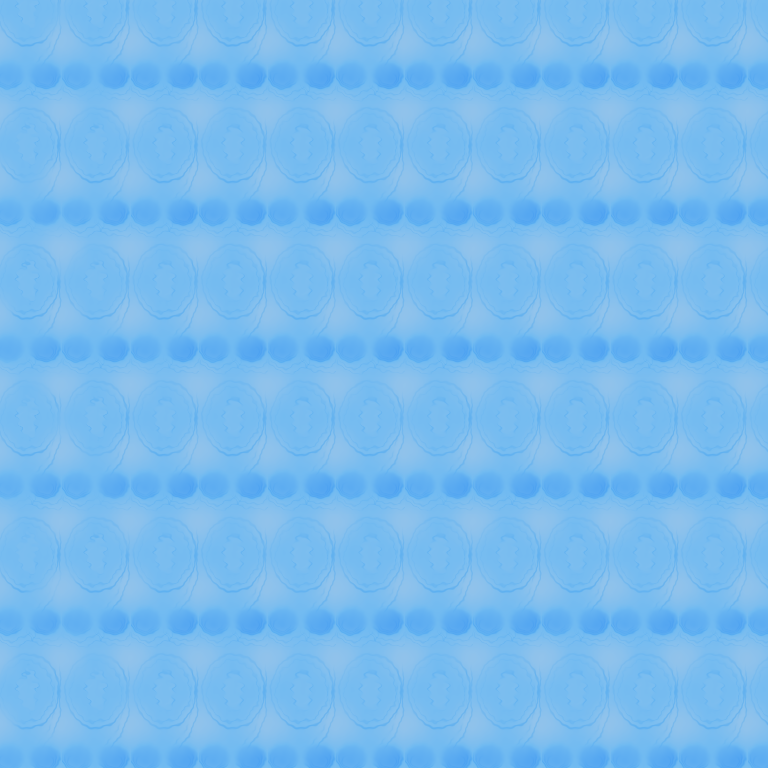
Write a Shadertoy shader that draws this pattern.

```glsl
// Pale blue embossed wallpaper: rows of ringed ovals alternating with paired shaded beads.

const float TAU = 6.2832;

// Soft groove along d = 0, with a pale lip on its inner side; negative values lighten.
float groove(float d, float halfWidth, float blur) {
    float cut = 1.0 - smoothstep(halfWidth - blur, halfWidth + blur, abs(d));
    float lip = 1.0 - smoothstep(0.0, 0.03 + blur, abs(d + 0.035));
    return cut - 0.3 * lip;
}

// Approximate signed distance to an ellipse.
float ellipse(vec2 p, vec2 radii) {
    return (length(p / radii) - 1.0) * min(radii.x, radii.y);
}

// Layered sines that repeat with the cells.
float ripple(vec2 p) {
    return 0.5 * sin(TAU * (3.0 * p.x + 2.0 * p.y))
         + 0.3 * sin(TAU * (7.0 * p.x - 4.0 * p.y) + 1.3)
         + 0.2 * sin(TAU * (5.0 * p.x + 11.0 * p.y) + 2.1);
}

// Slow layered sines that differ from cell to cell.
float drift(vec2 p) {
    return 0.5 + 0.25 * sin(3.7 * p.x + 2.3 * p.y) + 0.25 * sin(8.3 * p.y - 5.1 * p.x);
}

vec3 shade(float t) {
    vec3 c = mix(vec3(0.575, 0.765, 0.92), vec3(0.44, 0.73, 0.945), clamp(t * 2.0, 0.0, 1.0));
    return mix(c, vec3(0.27, 0.61, 0.945), clamp(t * 2.0 - 1.0, 0.0, 1.0));
}

void mainImage(out vec4 fragColor, in vec2 fragCoord) {
    vec2 uv = fragCoord / iResolution.xy;
    vec2 p = uv * vec2(11.2, 11.25) - vec2(0.404, 1.127);
    float blur = 9.0 / iResolution.y;

    // Each cell is one wide and two tall, with its oval at the origin
    vec2 q = vec2(fract(p.x + 0.5) - 0.5, mod(p.y + 1.4, 2.0) - 1.4);
    float wobble = 0.016 * ripple(p);
    float worn = 1.0 - smoothstep(0.03, 0.3, uv.x);
    float ink = mix(1.0, smoothstep(0.15, 0.6, drift(p)), 0.25 + 0.55 * worn);

    // Broad relief: pale hollows between the motifs, deeper bead rows
    float hollow = 0.25 * (1.0 - cos(TAU * p.x)) * (1.0 - cos(TAU * p.y));
    float row = 0.5 - 0.5 * cos(0.5 * TAU * p.y);
    float tone = 0.32 - 0.29 * hollow + 0.1 * row * row * row;
    float lines = 0.0;

    // Oval with nested rings, strongest at the lower right
    float oval = ellipse(q, vec2(0.45, 0.54)) + wobble;
    tone += 0.11 * (1.0 - smoothstep(-0.08, 0.07, oval));
    float side = 0.35 + 0.65 * smoothstep(-0.45, 0.5, q.x - q.y);
    lines += 0.8 * side * groove(oval, 0.012, blur);
    lines += 0.4 * side * groove(oval + 0.075 + wobble, 0.008, blur);

    // Pale stepped slot inside the oval
    vec2 stepped = q + vec2(0.02 * sin(TAU * 9.0 * p.y), 0.0);
    float slot = ellipse(stepped, vec2(0.14, 0.29)) + wobble * (1.0 + 2.0 * worn);
    tone -= 0.07 * (1.0 - smoothstep(-0.05, 0.02, slot));
    float slotGaps = 0.5 + 0.5 * sin(TAU * 5.0 * p.y);
    lines += 0.55 * slotGaps * groove(slot, 0.01, blur);

    // Strand that falls past the oval and curls inward
    float fall = max(-q.y - 0.25, 0.0);
    float strand = (q.x - 0.47 + 0.75 * fall * fall) / (1.0 + fall) + wobble;
    float span = smoothstep(-0.88, -0.7, q.y) * (1.0 - smoothstep(0.1, 0.45, q.y));
    lines += 0.65 * span * groove(strand, 0.01, blur);
    lines += 0.35 * span * slotGaps * groove(strand + 0.075, 0.008, blur);

    // Paired beads, the right one darker towards its lower edge
    for (float s = -1.0; s < 2.0; s += 2.0) {
        vec2 b = q - vec2(0.265 * s - 0.015, -0.97);
        float bead = ellipse(b, vec2(0.235, 0.225)) + 0.7 * wobble;
        float body = 1.0 - smoothstep(-0.08, 0.035, bead);
        float slope = clamp(0.5 + 1.8 * (s * b.x - b.y), 0.0, 1.0);
        tone += body * (0.13 + (0.2 + 0.07 * s) * slope) * (1.0 - 0.25 * worn);
        tone += 0.08 * exp(-9.0 * dot(b, b));

        // Crescent folds inside the bead
        float lower = smoothstep(-0.02, 0.13, -b.y + 0.35 * s * b.x);
        for (float i = 0.0; i < 3.0; i++) {
            float fold = ellipse(b + vec2(0.0, 0.025 * i), vec2(0.22 - 0.045 * i, 0.2 - 0.05 * i));
            lines += (0.7 - 0.12 * i) * lower * groove(fold + wobble, 0.01, blur);
        }

        // Looser folds spreading beneath
        float below = smoothstep(0.1, 0.25, -b.y) * (1.0 - smoothstep(0.34, 0.42, -b.y));
        for (float i = 1.0; i < 3.0; i++) {
            float fold = ellipse(b - vec2(0.04 * i, 0.0), vec2(0.24 + 0.06 * i, 0.22 + 0.075 * i));
            lines += 0.38 * below * groove(fold + 2.0 * wobble, 0.008, blur);
        }
    }

    // Fine surface variation, then grooves tinted towards cyan
    tone += 0.015 * ripple(p * vec2(1.0, 0.5)) + 0.03 * (drift(p * 0.6) - 0.5);
    vec3 color = shade(tone);
    lines *= ink;
    color = mix(color, color * vec3(0.74, 0.92, 1.0), clamp(lines, 0.0, 1.0));
    color += vec3(0.06, 0.03, 0.005) * clamp(-lines, 0.0, 1.0);
    fragColor = vec4(color, 1.0);
}
```
